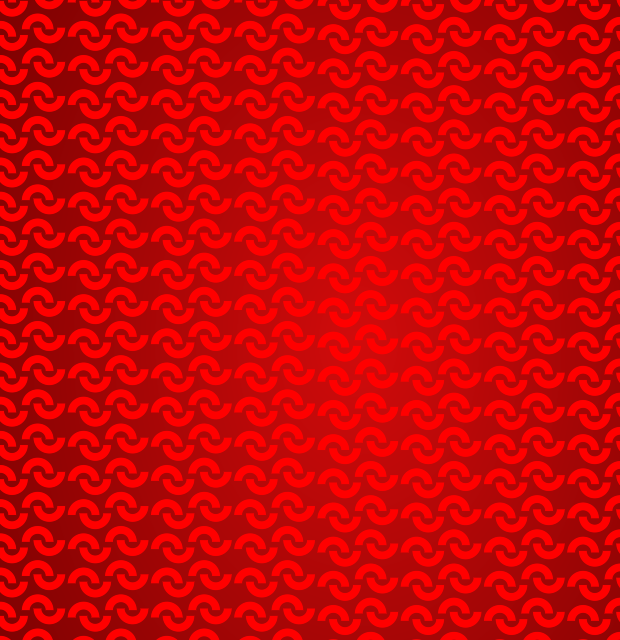
This pattern is drawn by a Shadertoy shader. Its source:

```glsl
// Rows of interlocked bright red half rings over a dark red radial glow.

#define UNITS 768.0                  // canvas height in drawing units
#define PERIOD vec2(99.9, 41.0)      // size of one repeat
#define ORIGIN vec2(100.3, 724.0)    // first arch centre, top left repeat
#define RING vec2(9.6, 19.0)         // inner and outer radius
#define HOOK vec2(14.0, 2.0)         // arch centre to bowl centre
#define PAIR vec2(44.8, 8.8)         // first link to second link
#define DROP_COLUMN 3.0              // columns from here on sit lower
#define DROP 4.0
#define GLOW_CENTER vec2(430.0, 358.0)
#define GLOW_RADIUS vec2(500.0, 700.0)
#define GLOW_COLOR vec3(0.82, 0.045, 0.045)
#define EDGE_COLOR vec3(0.50, 0.005, 0.005)

const vec3 LINK_COLOR = vec3(1.0, 0.0, 0.0);

// Upper half of a ring with a flat cut through its centre
float halfRing(vec2 p) {
    float r = length(p);
    return max(max(r - RING.y, RING.x - r), -p.y);
}

// Offset from the nearest repeated centre, lowered in the right columns
vec2 repeatAround(vec2 p, vec2 center) {
    vec2 q = p - center;
    float column = floor(q.x / PERIOD.x + 0.5);
    q.x -= column * PERIOD.x;
    q.y += DROP * step(DROP_COLUMN, column);
    q.y -= PERIOD.y * floor(q.y / PERIOD.y + 0.5);
    return q;
}

// Two links per repeat, each an arch hooked into a bowl
float links(vec2 p) {
    float d = UNITS;
    for (int i = 0; i < 2; i++) {
        vec2 arch = ORIGIN + float(i) * PAIR;
        d = min(d, halfRing(repeatAround(p, arch)));
        d = min(d, halfRing(-repeatAround(p, arch + HOOK)));
    }
    return d;
}

void mainImage(out vec4 fragColor, in vec2 fragCoord) {
    float pixel = UNITS / iResolution.y;
    vec2 p = fragCoord * pixel;

    // Background glow
    float falloff = length((p - GLOW_CENTER) / GLOW_RADIUS);
    vec3 color = mix(GLOW_COLOR, EDGE_COLOR, min(falloff, 1.0));

    // Links with smoothed edges
    float cover = 1.0 - smoothstep(-0.6 * pixel, 0.6 * pixel, links(p));
    color = mix(color, LINK_COLOR, cover);

    fragColor = vec4(color, 1.0);
}
```
